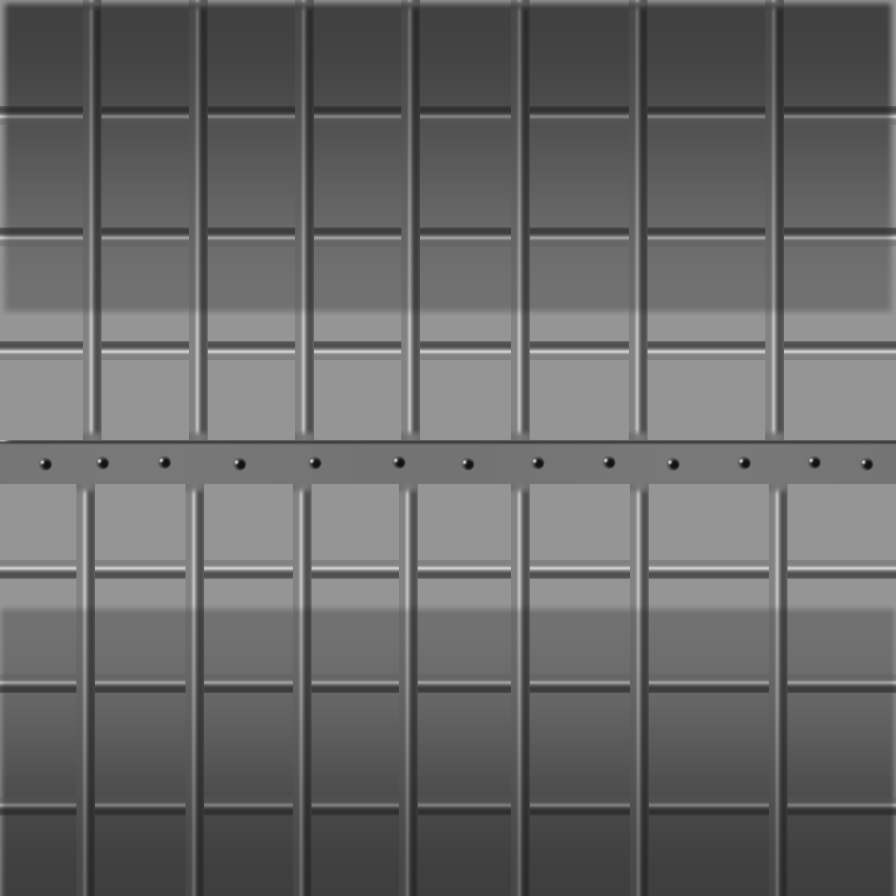
Write a WebGL 2 fragment shader that draws this pattern.

```glsl
#version 300 es
precision highp float;
// Steel lattice: bevelled bars over shaded panels, split by a riveted band.
#define SPAN 768.0         // design units across the canvas
#define LIT 0.585          // bare wall grey
#define BAR_HALF 8.0       // half width of every bar
#define BAND_TOP 377.0
#define BAND_BOTTOM 415.0
#define BAND_GREY 0.46
#define RIVET_RADIUS 5.8
#define PANEL_BLUR 5.0
#define BAR_DIMMING 0.78   // how far panel shade darkens the bars

uniform vec2 u_resolution;
out vec4 fragColor;

const float UPPER_BARS[7] = float[7](79., 170., 261., 352., 446., 547., 664.);
const float LOWER_BARS[7] = float[7](73.5, 167., 259., 350., 446., 548., 667.);
const float UPPER_RAILS[3] = float[3](99., 203., 300.5);
const float LOWER_RAILS[3] = float[3](488., 586., 691.);
const float RIVETS[13] = float[13](39., 88., 141., 205.5, 270., 342., 401.,
                                   461., 522., 577., 638., 698., 743.);

// Soft rectangle coverage
float softBox(vec2 p, vec2 lo, vec2 hi, float blur) {
  vec2 a = smoothstep(lo - blur, lo + blur, p);
  vec2 b = 1.0 - smoothstep(hi - blur, hi + blur, p);
  return a.x * a.y * b.x * b.y;
}

// Bevel across a bar: lit flank, bright ridge, dark flank
float bevel(float d, float ridge) {
  float s = d / BAR_HALF;
  float flank = mix(0.51, 0.31, smoothstep(0.0, 0.5, s));
  flank += 0.07 * smoothstep(0.7, 1.0, s);
  return flank + ridge * exp(-pow((s + 0.12) / 0.2, 2.0));
}

float coverage(float d, float px) {
  return 1.0 - smoothstep(-0.5 * px, 0.5 * px, d);
}

void main() {
  vec2 p = gl_FragCoord.xy / u_resolution * SPAN;
  p.y = SPAN - p.y; // measured downward from the top
  float px = SPAN / min(u_resolution.x, u_resolution.y);
  bool upper = p.y < 0.5 * (BAND_TOP + BAND_BOTTOM);

  // Wall with two graded shadow panels
  float topGrey = mix(0.255, 0.445, smoothstep(10.0, 265.0, p.y));
  float lowGrey = mix(0.445, 0.245, smoothstep(525.0, 765.0, p.y));
  float topMask = softBox(p, vec2(4.0, 3.0), vec2(764.0, 267.0), PANEL_BLUR);
  float lowMask = softBox(p, vec2(1.0, 522.0), vec2(767.0, 790.0), PANEL_BLUR);
  float wall = mix(mix(LIT, topGrey, topMask), lowGrey, lowMask);
  float dim = mix(1.0, wall / LIT, BAR_DIMMING);
  float grey = wall;

  // Horizontal rails, their dark flank facing away from the band
  for (int i = 0; i < 3; i++) {
    float d = upper ? UPPER_RAILS[i] - p.y : p.y - LOWER_RAILS[i];
    grey = mix(grey, bevel(d, 0.3) * dim, coverage(abs(d) - BAR_HALF, px));
  }

  // Vertical bars with ridges fading out at their ends
  float endGap = upper ? min(BAND_TOP - p.y, abs(p.y - 4.0) + 3.0)
                       : p.y - BAND_BOTTOM;
  float body = smoothstep(2.0, 10.0, endGap);
  for (int i = 0; i < 7; i++) {
    float d = p.x - (upper ? UPPER_BARS[i] : LOWER_BARS[i]);
    float shade = mix(0.48 - 0.006 * abs(d), bevel(d, 0.24), body);
    grey = mix(grey, shade * dim, coverage(abs(d) - BAR_HALF, px));
  }

  // Flat band with a grooved upper edge and a bright left tip
  float band = BAND_GREY + 0.01 * sin(p.x * 0.013);
  band = mix(band, 0.24, exp(-pow((p.y - 379.0) / 1.5, 2.0)));
  band += 0.35 * exp(-pow(length((p - vec2(2.0, 377.5)) / vec2(5.0, 1.5)), 2.0));
  float bandMask = coverage(BAND_TOP - p.y, px) * coverage(p.y - BAND_BOTTOM, px);
  grey = mix(grey, band, bandMask);

  // Domed rivets, lit from the upper left
  for (int i = 0; i < 13; i++) {
    float wobble = sin(float(i) * 2.1 + 1.2);
    vec2 q = p - vec2(RIVETS[i], 397.0 + 0.9 * wobble);
    float r = length(q);
    float dome = mix(0.07, 0.36, smoothstep(2.0, RIVET_RADIUS, length(q - vec2(1.0, 0.5))));
    dome += 0.6 * exp(-dot(q + vec2(2.6, 1.6), q + vec2(2.6, 1.6)) / 2.6);
    grey = mix(grey, dome, 1.0 - smoothstep(RIVET_RADIUS - 1.2, RIVET_RADIUS + 0.6, r));
  }

  fragColor = vec4(vec3(clamp(grey, 0.0, 1.0)), 1.0);
}
```
